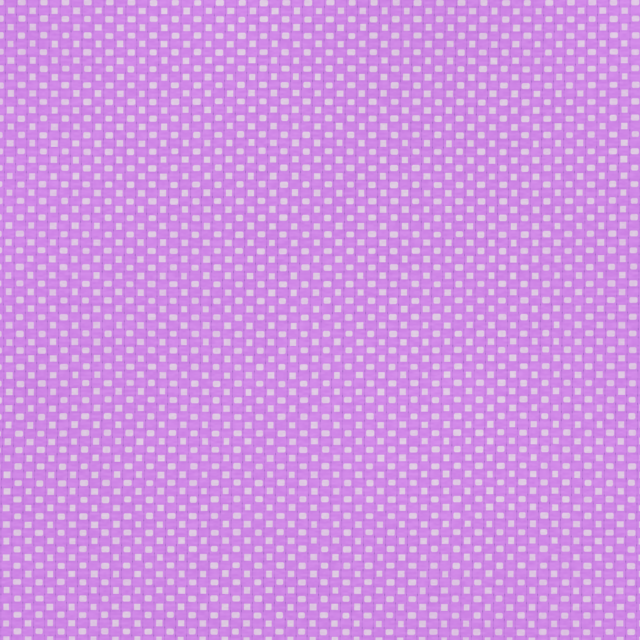
Write a three.js fragment shader that draws this texture.

```glsl
// Plain-weave cloth: lilac weft floats with pale warp squares in a checkerboard.
varying vec2 vUv;

const vec2 THREADS = vec2(58.4, 77.3);  // warp columns, weft rows
const vec2 PHASE = vec2(0.60, 0.50);
const float CELL_HEIGHT = 0.755;        // row height relative to column width

const vec3 LILAC = vec3(0.808, 0.525, 0.895);
const vec3 PALE = vec3(0.870, 0.795, 0.886);
const vec3 SEAM = vec3(0.650, 0.410, 0.780);

float hash(vec2 p) {
  vec3 q = fract(vec3(p.xyx) * 0.1031);
  q += dot(q, q.yzx + 33.33);
  return fract((q.x + q.y) * q.z);
}

float noise(vec2 p) {
  vec2 i = floor(p);
  vec2 f = fract(p);
  f = f * f * (3.0 - 2.0 * f);
  float low = mix(hash(i), hash(i + vec2(1.0, 0.0)), f.x);
  float high = mix(hash(i + vec2(0.0, 1.0)), hash(i + vec2(1.0, 1.0)), f.x);
  return mix(low, high, f.y);
}

float roundedBox(vec2 p, vec2 halfSize, float radius) {
  vec2 d = abs(p) - halfSize + radius;
  return length(max(d, 0.0)) + min(max(d.x, d.y), 0.0) - radius;
}

// Soft line of the given half width around zero distance
float softLine(float d, float width) {
  return exp(-d * d / (width * width));
}

// Slight skew and slow wander of the threads
vec2 relaxThreads(vec2 uv) {
  float skew = 0.009 * (0.66 - uv.y);
  vec2 wander = vec2(noise(uv * 5.0 + 3.0), noise(uv * 5.0 + 41.0)) - 0.5;
  return uv + vec2(skew, 0.0) + wander * vec2(0.003, 0.002);
}

// Coverage of the exposed warp square in one cell
float warpSquare(vec2 local, vec2 cell) {
  float narrow = mod(cell.x, 2.0);
  vec2 vary = vec2(hash(cell + 7.0), hash(cell + 19.0)) - 0.5;
  vec2 shift = (vec2(hash(cell + 31.0), hash(cell + 53.0)) - 0.5) * 0.06;
  vec2 halfSize = mix(vec2(0.350, 0.285), vec2(0.295, 0.300), narrow);
  halfSize += vary * vec2(0.07, 0.04);
  float radius = mix(0.18, 0.09, narrow);
  float d = roundedBox(local * vec2(1.0, CELL_HEIGHT) - shift, halfSize, radius);
  return 1.0 - smoothstep(-0.09, 0.08, d);
}

// Dark gaps between columns, deepest where rows meet
float seamShade(vec2 local, vec2 threads) {
  float side = softLine(0.5 - abs(local.x), 0.065);
  float rowGap = softLine(0.5 - abs(local.y), 0.13);
  float wear = 0.4 + 0.9 * noise(threads * vec2(2.0, 1.7) + 11.0);
  return side * (0.24 + 0.42 * rowGap) * wear + rowGap * 0.07;
}

void main() {
  vec2 threads = relaxThreads(vUv) * THREADS + PHASE;
  vec2 cell = floor(threads);
  vec2 local = fract(threads) - 0.5;
  float warpOnTop = mod(cell.x + cell.y, 2.0);

  // Weft yarn: long plies and a rounded highlight
  float plies = noise(threads * vec2(1.6, 3.6) + 70.0) - 0.5;
  float fibres = noise(threads * vec2(4.0, 5.0) + 130.0) - 0.5;
  float crown = (1.0 - warpOnTop) * (0.5 - 2.0 * local.y * local.y);
  vec3 colour = LILAC + vec3(0.7, 1.0, 0.5) * (plies * 0.045 + fibres * 0.02);
  colour += crown * vec3(0.016, 0.010, 0.018);

  // Seams, then pale warp squares
  colour = mix(colour, SEAM, clamp(seamShade(local, threads), 0.0, 0.75));
  float patchTint = 0.90 + 0.14 * noise(vUv * 4.0 + 9.0);
  float cellTint = 0.92 + 0.12 * hash(cell + 83.0);
  float pale = warpOnTop * warpSquare(local, cell) * patchTint * cellTint;
  colour = mix(colour, PALE + fibres * 0.03, clamp(pale, 0.0, 1.0));

  // Broad unevenness of light over the cloth
  colour += (noise(vUv * 3.0 + 21.0) - 0.5) * 0.022;
  gl_FragColor = vec4(colour, 1.0);
}
```
